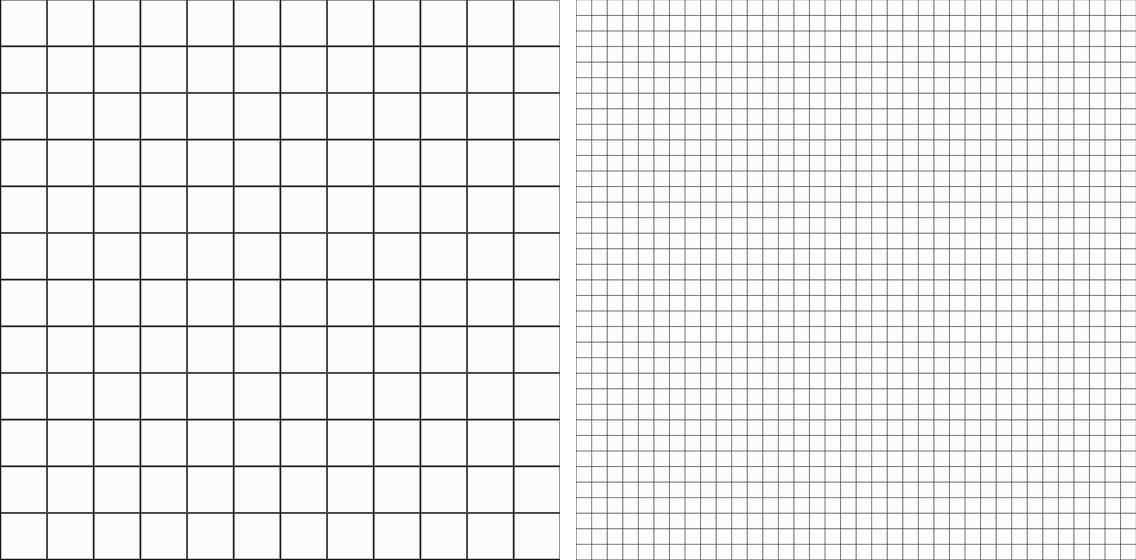
Left: one tile. Right: repeated 3 by 3.
A Shadertoy shader for this pattern:

```glsl
// Plain square grid: thin near-black lines on off-white, 12 cells each way.
// Each line is a repeated 1D band, box-filtered over a pixel footprint
// so that it stays smooth at any canvas size and wraps at the edges.

// Share of a filter window, centred at distance d, covered by a line.
vec2 lineCoverage(vec2 d, float halfWidth, vec2 window) {
    vec2 right = min(d + 0.5 * window, vec2(halfWidth));
    vec2 left = max(d - 0.5 * window, vec2(-halfWidth));
    return clamp((right - left) / window, 0.0, 1.0);
}

void mainImage(out vec4 fragColor, in vec2 fragCoord) {
    // Cell space, with lines sitting slightly right of and above the cell borders
    vec2 cell = fragCoord / iResolution.xy * 12.0 - 0.0082;
    vec2 toLine = fract(cell + 0.5) - 0.5;

    // Filter a little wider than one pixel for soft edges
    vec2 window = 1.25 * 12.0 / iResolution.xy;
    vec2 ink = lineCoverage(toLine, 0.0175, window);

    // Vertical and horizontal lines merge without darkening where they cross
    vec3 color = mix(vec3(0.99), vec3(0.075), max(ink.x, ink.y));
    fragColor = vec4(color, 1.0);
}
```
